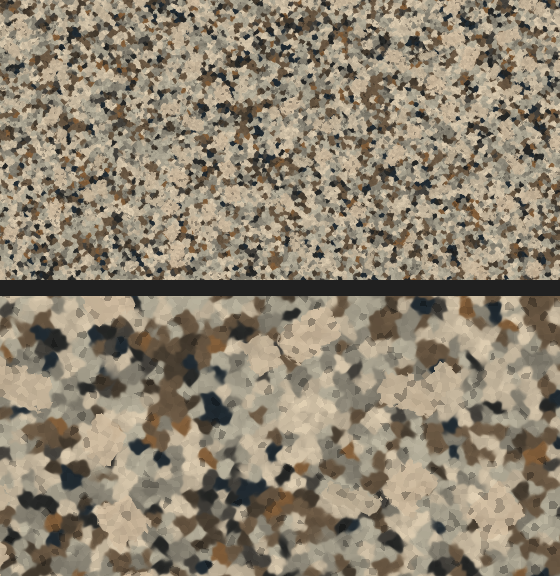
Top, the full canvas; bottom, a detail of the centre.
Give the GLSL for this texture, as a Shadertoy shader.

```glsl
#define GRAIN_SCALE 62.0
#define CLUMP_SCALE 27.0
#define GRIT_SCALE 125.0
#define CRYSTAL_SCALE 9.0
#define CLUMPING 0.56
#define CRYSTAL_CHANCE 0.5
#define GRAIN_SHARPNESS 13.0
#define GRIT_CONTRAST 0.11

const vec3 CREAM = vec3(0.79, 0.73, 0.63);
const vec3 PALE  = vec3(0.67, 0.645, 0.57);
const vec3 GREY  = vec3(0.52, 0.50, 0.445);
const vec3 BROWN = vec3(0.41, 0.34, 0.26);
const vec3 UMBER = vec3(0.28, 0.24, 0.19);
const vec3 BLACK = vec3(0.15, 0.155, 0.15);

// Three independent random values for a grid cell
vec3 hash3(vec2 cell, int salt) {
    uvec3 v = uvec3(ivec3(ivec2(cell), salt)) * 1664525u + 1013904223u;
    for (int i = 0; i < 2; i++) {
        v.x += v.y * v.z;
        v.y += v.z * v.x;
        v.z += v.x * v.y;
        v ^= v >> 16u;
    }
    return vec3(v & 0xffffu) / 65535.0;
}

// Random values of the nearest cellular feature point
vec3 nearestCell(vec2 q, int salt) {
    vec2 base = floor(q);
    float best = 9.0;
    vec3 id = vec3(0.0);
    for (int k = 0; k < 9; k++) {
        vec2 cell = base + vec2(k % 3, k / 3) - 1.0;
        vec3 r = hash3(cell, salt);
        vec2 d = cell + r.xy - q;
        float dist = dot(d, d);
        if (dist < best) {
            best = dist;
            id = hash3(cell, salt + 1);
        }
    }
    return id;
}

// Mineral colour of one grain, shared partly with its clump
vec3 mineral(vec2 centre, vec3 rnd) {
    vec2 p = centre / GRAIN_SCALE;
    float kind = rnd.x;
    if (rnd.y < CLUMPING)
        kind = nearestCell(p * CLUMP_SCALE, 20).x + 0.14 * (rnd.x - 0.5);
    kind += 0.025 * sin(p.x * 5.1 + 2.0 * sin(p.y * 4.3)) * sin(p.y * 6.7 + 1.0);
    vec3 c = CREAM;
    if (kind > 0.31) c = PALE;
    if (kind > 0.53) c = GREY;
    if (kind > 0.67) c = BROWN;
    if (kind > 0.84) c = UMBER;
    if (kind > 0.93) c = BLACK;
    // Some brown grains are rusty, some dark ones bluish
    if (kind > 0.67 && kind < 0.84 && rnd.z > 0.85) c += vec3(0.06, 0.0, -0.05);
    if (kind > 0.84 && rnd.z > 0.6) c += vec3(-0.03, 0.0, 0.03);
    return c * (0.92 + 0.16 * rnd.z);
}

// Blend of neighbouring grains with soft borders
vec3 grains(vec2 q) {
    vec2 base = floor(q);
    vec4 sum = vec4(0.0);
    for (int k = 0; k < 9; k++) {
        vec2 cell = base + vec2(k % 3, k / 3) - 1.0;
        vec2 centre = cell + hash3(cell, 3).xy;
        float w = exp(-GRAIN_SHARPNESS * length(centre - q));
        sum += w * vec4(mineral(centre, hash3(cell, 4)), 1.0);
    }
    return sum.rgb / sum.a;
}

// Signed distance to scattered, turned feldspar slabs; y is a tint
vec2 crystals(vec2 q) {
    vec2 base = floor(q);
    vec2 result = vec2(9.0, 0.0);
    for (int k = 0; k < 9; k++) {
        vec2 cell = base + vec2(k % 3, k / 3) - 1.0;
        vec3 place = hash3(cell, 7), form = hash3(cell, 8);
        if (place.z > CRYSTAL_CHANCE) continue;
        float a = 3.14159 * form.x;
        vec2 d = mat2(cos(a), sin(a), -sin(a), cos(a)) * (q - cell - place.xy);
        d.x += 0.35 * d.y * (form.y - 0.5);
        vec2 size = vec2(mix(0.18, 0.38, form.y), mix(0.10, 0.23, form.z));
        vec2 e = abs(d) - size + 0.07;
        float dist = length(max(e, 0.0)) + min(max(e.x, e.y), 0.0) - 0.07;
        if (dist < result.x) result = vec2(dist, form.z);
    }
    return result;
}

void mainImage(out vec4 fragColor, in vec2 fragCoord) {
    vec2 p = fragCoord / iResolution.y;

    // Layered sines roughen the outlines
    vec2 warp = sin(p.yx * vec2(210.0, 190.0) + 2.0 * sin(p * 83.0))
              + 0.6 * sin(p.yx * vec2(430.0, 470.0) + 3.0 * sin(p * 137.0));
    vec2 bent = p + 0.0017 * warp;
    vec3 grit = nearestCell(p * GRIT_SCALE, 30);

    vec3 color = grains(bent * GRAIN_SCALE);

    // Pale crystals with ragged edges
    vec2 slab = crystals((bent + 0.006 * (grit.xy - 0.5)) * CRYSTAL_SCALE);
    float soft = CRYSTAL_SCALE / iResolution.y;
    vec3 feldspar = mix(vec3(0.75, 0.69, 0.59), vec3(0.81, 0.73, 0.62), slab.y);
    color = mix(color, feldspar, 0.92 * (1.0 - smoothstep(-soft, soft, slab.x)));

    // Fine mottling and small dark flecks
    color *= 0.99 + GRIT_CONTRAST * (grit.z - 0.5);
    color *= 1.0 - 0.24 * smoothstep(0.91, 0.95, grit.x);
    fragColor = vec4(clamp(color, 0.0, 1.0), 1.0);
}
```
